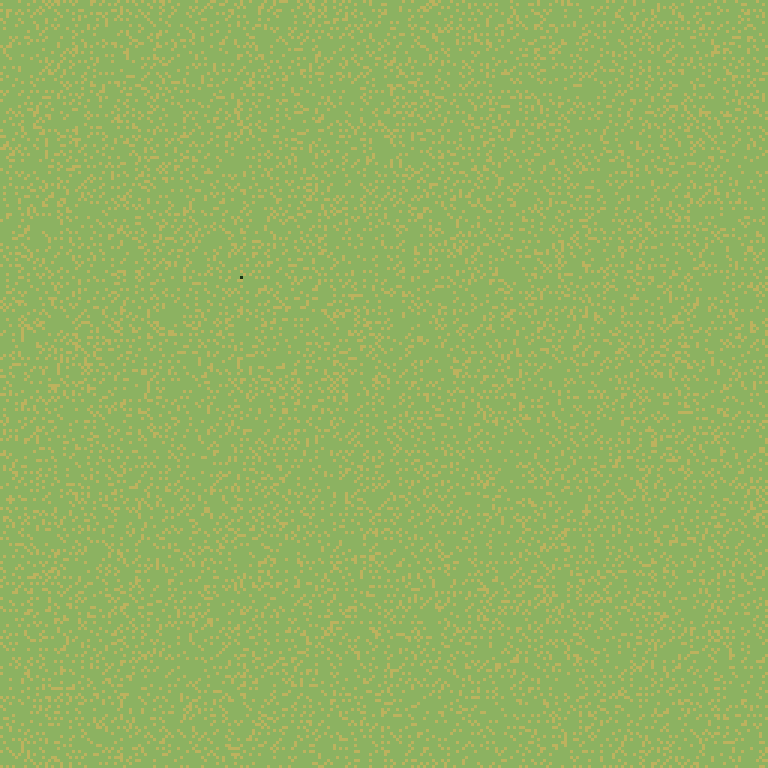
A WebGL 1 fragment shader for this texture:

```glsl
precision highp float;
uniform vec2 u_resolution;

float hash(vec2 cell) {
  vec3 q = fract(vec3(cell.xyx) * vec3(0.1031, 0.1030, 0.0973));
  q += dot(q, q.yzx + 33.33);
  return fract((q.x + q.y) * q.z);
}

// Sparse grains that mostly avoid touching side by side, but may meet at corners
float grain(vec2 cell) {
  float rank = hash(cell);
  float lowestNeighbour = min(
    min(hash(cell + vec2(1.0, 0.0)), hash(cell - vec2(1.0, 0.0))),
    min(hash(cell + vec2(0.0, 1.0)), hash(cell - vec2(0.0, 1.0))));
  float crowded = step(lowestNeighbour, rank) * step(hash(cell + 371.0), 0.6);
  return step(rank, 0.23) * (1.0 - crowded);
}

vec3 cellColor(vec2 cell) {
  vec3 grass = vec3(0.55, 0.70, 0.38);
  vec3 straw = vec3(0.74, 0.70, 0.37);
  vec3 speck = vec3(0.10, 0.20, 0.08);
  vec3 color = mix(grass, straw, grain(cell));
  // One lone dark cell
  vec2 offset = abs(cell - vec2(80.0, 163.0));
  return mix(color, speck, step(max(offset.x, offset.y), 0.5));
}

void main() {
  float cellsPerPixel = 256.0 / min(u_resolution.x, u_resolution.y);
  vec2 p = gl_FragCoord.xy * cellsPerPixel - 0.5;
  vec2 cell = floor(p);

  // Blend neighbouring cells over one pixel at their shared edges
  vec2 blend = clamp((fract(p) - 0.5) / cellsPerPixel + 0.5, 0.0, 1.0);
  vec3 lower = mix(cellColor(cell), cellColor(cell + vec2(1.0, 0.0)), blend.x);
  vec3 upper = mix(cellColor(cell + vec2(0.0, 1.0)), cellColor(cell + 1.0), blend.x);
  gl_FragColor = vec4(mix(lower, upper, blend.y), 1.0);
}
```
